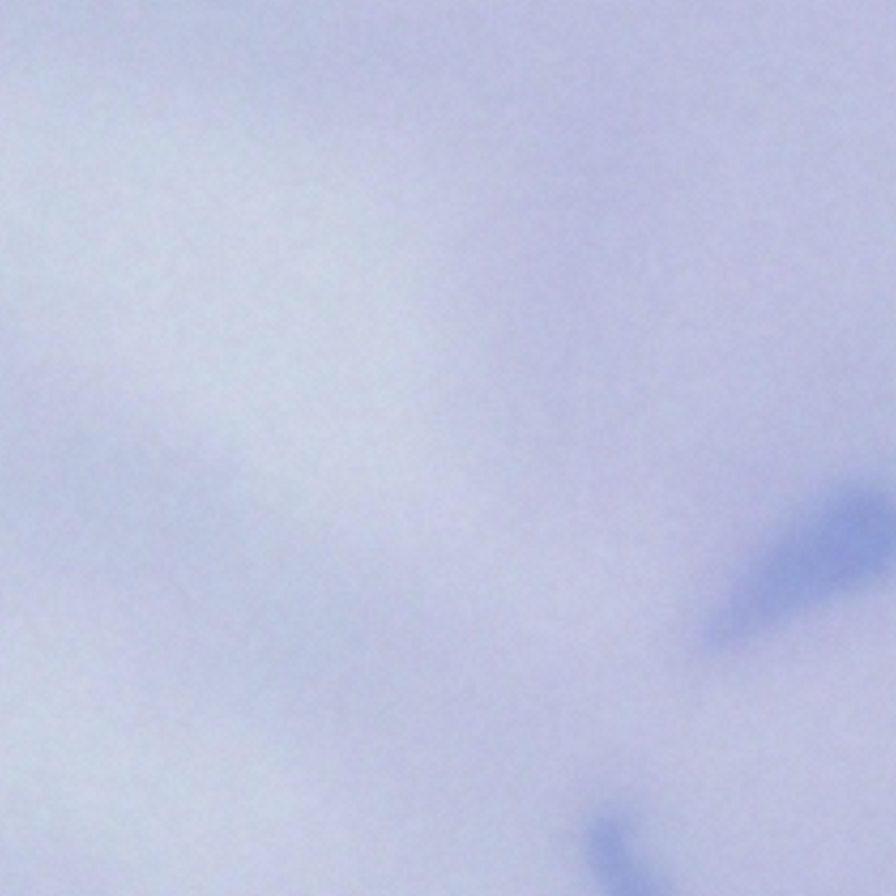
Give the GLSL for this texture, as a Shadertoy shader.

```glsl
const vec3 DEEP_BLUE = vec3(0.56, 0.62, 0.83);
const vec3 SHADE_BLUE = vec3(0.70, 0.725, 0.86);
const vec3 MID_LILAC = vec3(0.742, 0.762, 0.873);
const vec3 PALE_HAZE = vec3(0.795, 0.822, 0.895);
const vec3 VIOLET_TINT = vec3(0.008, -0.006, 0.004);
const float WARP = 0.07;          // wander of the cloud edges
const float CLOUD_VARIATION = 0.22;
const float GRAIN_CELLS = 210.0;  // grains across the canvas
const float GRAIN_STRENGTH = 0.030;
const float CHROMA_STRENGTH = 0.016;

float hash(vec2 p) {
    vec3 q = fract(vec3(p.xyx) * 0.1031);
    q += dot(q, q.yzx + 33.33);
    return fract((q.x + q.y) * q.z);
}

float valueNoise(vec2 p) {
    vec2 i = floor(p), f = fract(p);
    f = f * f * f * (f * (f * 6.0 - 15.0) + 10.0);
    return mix(mix(hash(i), hash(i + vec2(1, 0)), f.x),
               mix(hash(i + vec2(0, 1)), hash(i + vec2(1, 1)), f.x), f.y);
}

// Fractal noise centred on zero
float fbm(vec2 p) {
    float sum = 0.0, amplitude = 0.5;
    for (int i = 0; i < 4; i++) {
        sum += amplitude * (valueNoise(p) - 0.5);
        p = mat2(1.6, 1.2, -1.2, 1.6) * p + 17.3;
        amplitude *= 0.45;
    }
    return sum;
}

// Gaussian falloff around the segment from a to b
float softStreak(vec2 p, vec2 a, vec2 b, float width) {
    vec2 ab = b - a;
    float h = clamp(dot(p - a, ab) / dot(ab, ab), 0.0, 1.0);
    float d = length(p - a - ab * h) / width;
    return exp(-d * d);
}

// Brightness of the haze: 0 is deep blue, 1 is pale
float cloudTone(vec2 p) {
    float tone = mix(0.70, 0.57, smoothstep(0.25, 0.75, p.x));

    // Pale banks
    tone += 0.27 * softStreak(p, vec2(0.0, 0.78), vec2(0.33, 0.62), 0.20);
    tone += 0.17 * softStreak(p, vec2(0.33, 0.62), vec2(0.62, 0.36), 0.11);
    tone += 0.22 * softStreak(p, vec2(0.0, 0.20), vec2(0.25, 0.08), 0.16);
    tone += 0.10 * softStreak(p, vec2(0.85, 0.15), vec2(1.0, 0.18), 0.12);

    // Faint hollows
    tone -= 0.14 * softStreak(p, vec2(0.56, 0.53), vec2(0.66, 0.84), 0.10);
    tone -= 0.14 * softStreak(p, vec2(0.0, 1.0), vec2(0.50, 0.94), 0.09);
    tone -= 0.08 * softStreak(p, vec2(0.10, 0.46), vec2(0.38, 0.22), 0.11);

    // Blue shadows
    tone -= 0.36 * softStreak(p, vec2(0.80, 0.28), vec2(0.98, 0.40), 0.06);
    tone -= 0.20 * softStreak(p, vec2(0.88, 0.42), vec2(1.0, 0.40), 0.13);
    tone -= 0.42 * softStreak(p, vec2(0.73, -0.02), vec2(0.68, 0.07), 0.055);
    return tone;
}

vec3 hazeColour(float tone) {
    vec3 colour = mix(DEEP_BLUE, SHADE_BLUE, smoothstep(0.0, 0.42, tone));
    colour = mix(colour, MID_LILAC, smoothstep(0.36, 0.66, tone));
    return mix(colour, PALE_HAZE, smoothstep(0.60, 1.0, tone));
}

void mainImage(out vec4 fragColor, in vec2 fragCoord) {
    vec2 p = fragCoord / iResolution.xy;

    // Soft clouds with wandering edges
    vec2 warp = WARP * vec2(fbm(p * 5.0 + 3.0), fbm(p * 5.0 + 41.0));
    float tone = cloudTone(p + warp) + CLOUD_VARIATION * fbm(p * 4.0 + 9.0);
    vec3 colour = hazeColour(tone);

    // Violet drift towards the right
    float violet = smoothstep(0.2, 0.8, p.x) - 0.5 + 2.0 * fbm(p * 7.0 + 60.0);
    colour += VIOLET_TINT * violet;

    // Fine brightness grain and coarser colour mottling
    vec2 g = p * GRAIN_CELLS;
    float grain = 0.6 * valueNoise(g) + 0.4 * valueNoise(g * 0.47 + 31.0) - 0.5;
    vec3 mottle = vec3(valueNoise(g * 0.3 + 5.0), valueNoise(g * 0.3 + 77.0),
                       valueNoise(g * 0.3 + 143.0)) - 0.5;
    colour += GRAIN_STRENGTH * grain + CHROMA_STRENGTH * mottle;

    fragColor = vec4(colour, 1.0);
}
```
